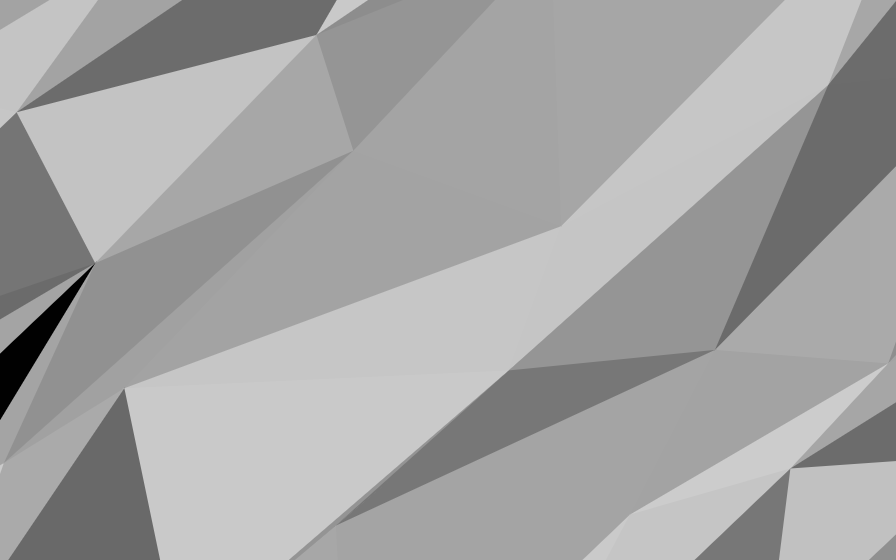
A WebGL 1 fragment shader for this background:

```glsl
precision highp float;

// Low-poly backdrop of large flat grey facets, stretched along one diagonal.
// A skewed lattice of jittered corners is split into triangles, each given
// one tone; a single black wedge cuts in from the left edge.

#define ROW_AXIS vec2(0.41, 0.07)
#define COLUMN_AXIS vec2(0.13, 0.34)
#define JITTER 0.8
#define TONE_SPREAD 0.06
#define ROW_STRIDE 7.0
#define WEDGE_TIP vec2(0.17, 0.53)
#define WEDGE_UPPER vec2(-0.40, -0.38)
#define WEDGE_LOWER vec2(-0.40, -0.66)
#define WEDGE_TONE 0.005

uniform vec2 u_resolution;

float cross2(vec2 a, vec2 b) {
    return a.x * b.y - a.y * b.x;
}

vec2 hash2(vec2 p) {
    vec3 q = fract((p.xyx + 17.3) * vec3(0.1031, 0.1030, 0.0973));
    q += dot(q, q.yzx + 33.33);
    return fract((q.xx + q.yz) * q.zy);
}

// Canvas position to lattice coordinates.
vec2 toLattice(vec2 p) {
    return vec2(cross2(p, COLUMN_AXIS), cross2(ROW_AXIS, p))
        / cross2(ROW_AXIS, COLUMN_AXIS);
}

// Jittered corner of a lattice cell, in canvas units.
vec2 corner(vec2 cell) {
    vec2 g = cell + 0.5 + JITTER * (hash2(cell) - 0.5);
    return g.x * ROW_AXIS + g.y * COLUMN_AXIS;
}

// Signed distance to the line through a and b, positive on its left.
float leftOf(vec2 p, vec2 a, vec2 b) {
    return cross2(normalize(b - a), p - a);
}

// Smoothed coverage of a triangle of either winding.
float coverage(vec2 p, vec2 a, vec2 b, vec2 c, float pixel) {
    float winding = sign(cross2(b - a, c - a));
    float inside = min(winding * leftOf(p, a, b),
                   min(winding * leftOf(p, b, c), winding * leftOf(p, c, a)));
    return clamp(0.5 + inside / pixel, 0.0, 1.0);
}

// Golden-ratio ranks spread the tones evenly in their given shares.
float facetTone(vec2 cell, float side) {
    float index = 2.0 * (cell.x + ROW_STRIDE * cell.y) + side;
    float rank = fract(index * 0.61803 + 0.37);
    float tone = 0.42;
    tone = mix(tone, 0.47, step(0.10, rank));
    tone = mix(tone, 0.57, step(0.16, rank));
    tone = mix(tone, 0.65, step(0.36, rank));
    tone = mix(tone, 0.78, step(0.72, rank));
    float variation = hash2(cell + 31.0 * (side + 1.0)).x - 0.5;
    return tone * (1.0 + TONE_SPREAD * variation);
}

void main() {
    float pixel = 1.0 / u_resolution.y;
    vec2 canvas = gl_FragCoord.xy * pixel;

    // Pin one corner of the mesh to the tip of the wedge.
    vec2 p = canvas - WEDGE_TIP + corner(vec2(0.0));
    vec2 home = floor(toLattice(p));

    // Blend the facets of the four quads that can reach this cell.
    float toneSum = 0.0;
    float weightSum = 0.0;
    for (int j = -1; j <= 0; j++) {
        for (int i = -1; i <= 0; i++) {
            vec2 cell = home + vec2(float(i), float(j));
            vec2 a = corner(cell);
            vec2 b = corner(cell + vec2(1.0, 0.0));
            vec2 c = corner(cell + vec2(1.0, 1.0));
            vec2 d = corner(cell + vec2(0.0, 1.0));

            // Prefer the long diagonal unless it leaves the quad.
            bool longSplit = cross2(c - a, b - a) < 0.0
                          && cross2(c - a, d - a) > 0.0;
            vec2 firstEnd = longSplit ? c : d;
            vec2 secondStart = longSplit ? a : b;
            float first = coverage(p, a, b, firstEnd, pixel);
            float second = coverage(p, secondStart, c, d, pixel);

            toneSum += first * facetTone(cell, 0.0)
                     + second * facetTone(cell, 1.0);
            weightSum += first + second;
        }
    }
    float tone = toneSum / max(weightSum, 0.001);

    // Black wedge.
    float wedge = coverage(canvas, WEDGE_TIP, WEDGE_TIP + WEDGE_UPPER,
                           WEDGE_TIP + WEDGE_LOWER, pixel);
    tone = mix(tone, WEDGE_TONE, wedge);

    gl_FragColor = vec4(vec3(tone), 1.0);
}
```
